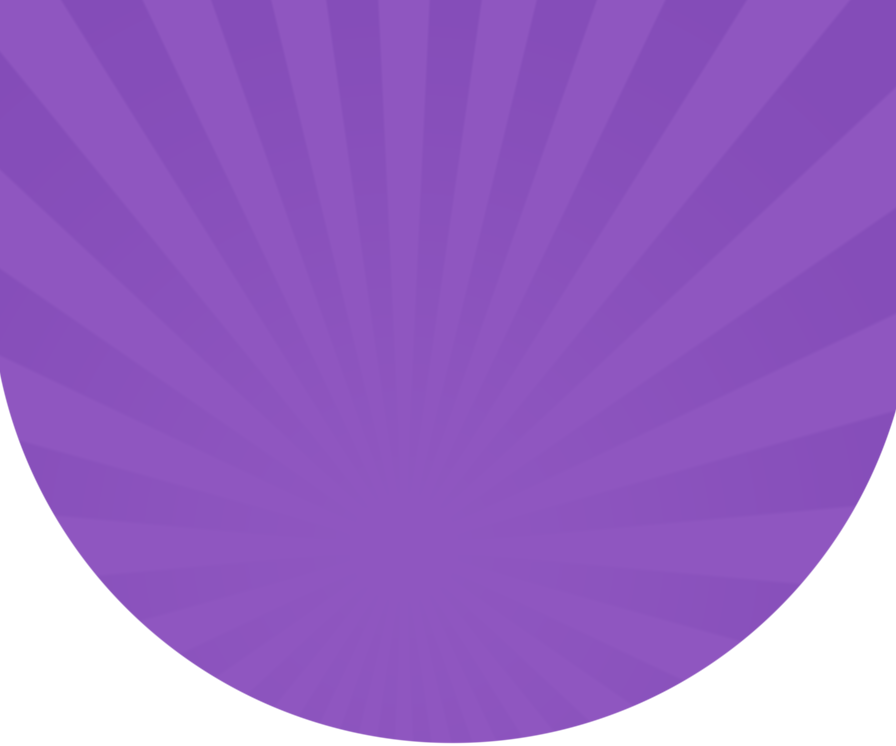
A WebGL 1 fragment shader for this background:

```glsl
precision highp float;

uniform vec2 u_resolution;

const float TAU = 6.283185;
const vec3 LIGHT_PURPLE = vec3(0.561, 0.339, 0.753);
const vec3 DARK_PURPLE = vec3(0.518, 0.298, 0.722);
const vec3 WHITE = vec3(1.0);

// Coverage of a shape from its signed distance (negative inside)
float fill(float dist, float softness) {
    return 1.0 - smoothstep(-softness, softness, dist);
}

// Signed distance to a column that ends in a half disc at the bottom
float roundedColumn(vec2 p, vec2 center, float radius) {
    vec2 q = p - center;
    q.y = min(q.y, 0.0);
    return length(q) - radius;
}

// Evenly spaced dark wedges around the origin, between the light rays
float darkWedges(vec2 q, float count, float softness) {
    float cell = atan(q.y, q.x) * count / TAU;
    float offset = 0.25 - abs(fract(cell + 0.5) - 0.5);
    return fill(offset * TAU / count * length(q), softness);
}

void main() {
    // Height units, with x measured from the middle of the canvas
    float pixel = 1.0 / u_resolution.y;
    vec2 p = (gl_FragCoord.xy - vec2(0.5 * u_resolution.x, 0.0)) * pixel;

    // Sunburst stretched vertically, fading into the light centre
    vec2 fromBurst = p - vec2(-0.059, 0.266);
    vec2 stretched = fromBurst * vec2(1.0, 1.0 / 1.4);
    float wedges = darkWedges(stretched, 24.0, max(pixel, 0.0025));
    float fade = smoothstep(0.02, 1.0, length(fromBurst) + 0.08);
    vec3 burst = mix(LIGHT_PURPLE, DARK_PURPLE, wedges * fade);

    // Purple panel with a round lower end on white
    float panel = fill(roundedColumn(p, vec2(0.006, 0.623), 0.619), pixel);
    gl_FragColor = vec4(mix(WHITE, burst, panel), 1.0);
}
```
